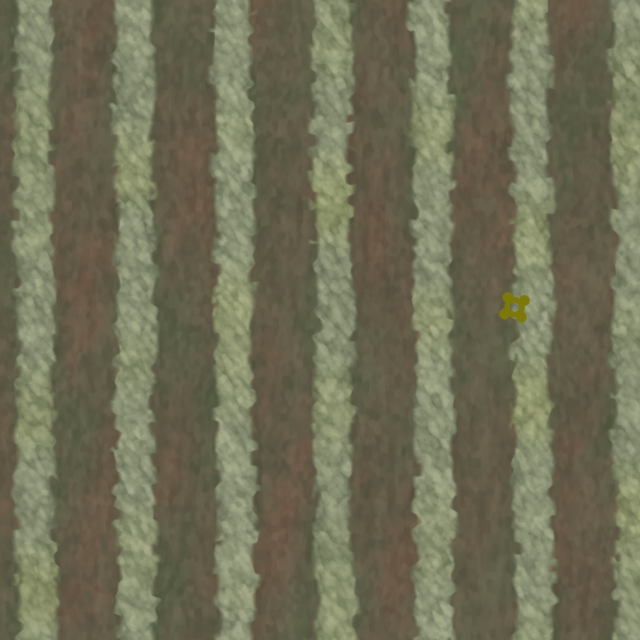
Give the GLSL for this texture, as a three.js fragment shader.

```glsl
varying vec2 vUv;

const float ROW_PITCH = 0.1555;
const float FIRST_ROW = 0.055;
const float ROW_HALF_WIDTH = 0.0290;
const float ROW_LEAN = 0.006;
const float ROW_WOBBLE = 0.0016;
const float EDGE_RAGGED = 0.016;
const float EDGE_SOFT = 0.0055;
const vec2 LEAF_CELLS = vec2(88.0, 66.0);
const vec2 SOIL_CELLS = vec2(125.0, 85.0);

const vec3 SOIL_DARK = vec3(0.345, 0.315, 0.250);
const vec3 SOIL_LIGHT = vec3(0.425, 0.395, 0.315);
const vec3 SOIL_RED = vec3(0.030, -0.010, -0.008);
const vec3 SOIL_GREEN = vec3(-0.022, 0.014, -0.004);
const vec3 LEAF_DARK = vec3(0.410, 0.440, 0.345);
const vec3 LEAF_LIGHT = vec3(0.640, 0.665, 0.535);
const vec3 LEAF_YELLOW = vec3(0.030, 0.025, -0.030);

const vec2 MARK_CENTER = vec2(0.804, 0.520);
const float MARK_RING = 0.0185;
const float MARK_LOBE = 0.0085;
const float MARK_TURN = 0.60;
const vec3 MARK_COLOR = vec3(0.490, 0.470, 0.040);

vec2 hash2(vec2 p) {
  vec3 q = fract(p.xyx * vec3(0.1031, 0.1030, 0.0973));
  q += dot(q, q.yzx + 33.33);
  return fract((q.xx + q.yz) * q.zy);
}

// Smoothed cellular noise: x is distance, y is a blended cell tone
vec2 cells(vec2 p) {
  vec2 base = floor(p);
  vec2 f = p - base;
  float weightSum = 0.0;
  float tone = 0.0;
  for (int j = -1; j <= 1; j++) {
    for (int i = -1; i <= 1; i++) {
      vec2 o = vec2(float(i), float(j));
      vec2 h = hash2(base + o + 17.0);
      vec2 d = o + h - f;
      float w = exp(-7.0 * dot(d, d));
      weightSum += w;
      tone += w * hash2(base + o + 71.0).x;
    }
  }
  return vec2(sqrt(max(0.0, -log(weightSum) / 7.0 + 0.12)), tone / weightSum);
}

// Slow patches from layered sines, roughly -1 to 1
float patches(vec2 p) {
  float s = sin(p.x * 1.3 + 1.7 * sin(p.y * 0.9));
  s += sin(p.y * 1.7 + 1.4 * sin(p.x * 1.1 + 2.0));
  s += 0.7 * sin(p.x * 2.9 - p.y * 2.3 + 1.0);
  return s / 2.7;
}

vec3 soilColor(vec2 uv) {
  float grain = cells(uv * SOIL_CELLS).y;
  float streak = cells(uv * vec2(95.0, 19.0) + 40.0).y;
  float clod = cells(uv * 42.0 + 9.0).y;
  float tone = 0.46 * grain + 0.30 * streak + 0.24 * clod;
  tone = clamp(0.5 + 1.25 * (tone - 0.5) + 0.10 * patches(uv * 9.0), 0.0, 1.0);
  float tint = patches(uv * vec2(21.0, 8.0) + 3.0) + 0.9 * (clod - 0.5);
  vec3 color = mix(SOIL_DARK, SOIL_LIGHT, tone);
  return color + SOIL_RED * max(tint, 0.0) + SOIL_GREEN * max(-tint, 0.0);
}

vec3 leafColor(vec2 uv, float row, float across) {
  vec2 slanted = uv + vec2(0.35 * uv.y, 0.2 * uv.x);
  vec2 leaf = cells(slanted * LEAF_CELLS);
  float fine = cells(uv * 140.0 + 23.0).y;
  float tone = 0.50 * leaf.y + 0.28 * fine + 0.45 * (0.62 - leaf.x);
  tone += 0.06 * patches(vec2(row * 4.0, uv.y * 16.0));
  tone += 0.10 * (hash2(vec2(row, 5.0)).x - 0.5) - 0.14 * across * across;
  float yellow = max(0.0, patches(vec2(row * 3.1 + 1.0, uv.y * 11.0)));
  vec3 color = mix(LEAF_DARK, LEAF_LIGHT, clamp(0.08 + 1.15 * tone, 0.0, 1.0));
  return color + LEAF_YELLOW * yellow;
}

// Four-lobed ring with an open middle
float markDistance(vec2 p) {
  float sector = 1.5707963;
  float a = atan(p.y, p.x) - MARK_TURN;
  a = mod(a + 0.5 * sector, sector) - 0.5 * sector;
  vec2 q = length(p) * vec2(cos(a), sin(a));
  float lobe = length(q - vec2(MARK_RING, 0.0)) - MARK_LOBE;
  float ring = abs(length(p) - 0.0115) - 0.0045;
  return min(lobe, ring);
}

void main() {
  vec2 uv = vUv;

  // Row position and ragged outline
  float x = uv.x + ROW_LEAN * (uv.y - 0.5) - FIRST_ROW;
  float row = floor(x / ROW_PITCH + 0.5);
  float phase = 6.2832 * hash2(vec2(row, 2.0)).x;
  float wobble = sin(uv.y * 13.0 + phase) + 0.6 * sin(uv.y * 31.0 + 2.0 * phase);
  float offset = x - row * ROW_PITCH + ROW_WOBBLE * wobble;
  float ragged = cells(uv * vec2(45.0, 58.0) + 31.0).y - 0.5;
  float edge = abs(offset) - ROW_HALF_WIDTH + EDGE_RAGGED * ragged;
  float crop = 1.0 - smoothstep(-EDGE_SOFT, EDGE_SOFT, edge);

  // Soil with a greenish shade beside each row
  float shade = exp(-max(edge, 0.0) * 75.0) * (offset > 0.0 ? 1.0 : 0.7);
  vec3 color = soilColor(uv) + shade * vec3(-0.035, -0.008, -0.018);
  color = mix(color, leafColor(uv, row, offset / ROW_HALF_WIDTH), crop);

  // Small olive mark
  float mark = 1.0 - smoothstep(-0.0015, 0.0015, markDistance(uv - MARK_CENTER));
  color = mix(color, MARK_COLOR, mark);
  gl_FragColor = vec4(color, 1.0);
}
```
